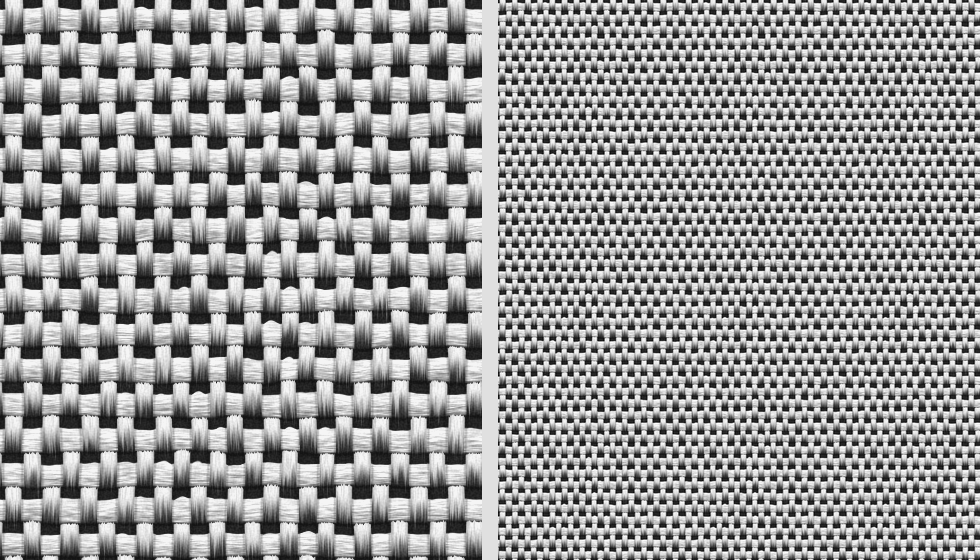
Left: one tile. Right: repeated 3 by 3.
This texture is drawn by a WebGL 1 fragment shader. Its source:

```glsl
precision highp float;
// Plain weave of flat fibrous straps: 26 upright straps cross 16 level ones.
// Each upright float is lit at its head and fades to black at its tail; wrapped
// gradient noise, stretched along each strap, adds fibres, wobble and wear.
uniform vec2 u_resolution;

const vec2 STRAPS = vec2(26.0, 16.0);  // straps across and down, both even
const float COLUMN_SHIFT = 0.19;       // offset of the first column, in cells
const float COLUMN_DRIFT = 0.13;       // slow uneven spacing of columns
const float BAND_TOP = 0.25;           // level strap, measured down its cell
const float BAND_BOTTOM = 0.92;
const float HEAD = -0.09;              // where an upright float emerges
const float HALF_WIDTH = 0.455;        // of an upright strap
const float FRAY = 0.75;               // how unevenly fibres fade
const float LIGHT = 0.94;
const float DARK = 0.14;
const float GAP = 0.11;
const float TAU = 6.2831853;

float hash(vec2 p) {
  vec3 a = fract(vec3(p.xyx) * vec3(0.1031, 0.1030, 0.0973));
  a += dot(a, a.yzx + 33.33);
  return fract((a.x + a.y) * a.z);
}

float slope(vec2 cell, vec2 offset, vec2 period) {
  float angle = TAU * hash(mod(cell, period) + 0.5);
  return dot(vec2(cos(angle), sin(angle)), offset);
}

// Gradient noise that wraps after a whole period, about -0.7 to 0.7
float noise(vec2 p, vec2 period) {
  vec2 i = floor(p);
  vec2 f = p - i;
  vec2 u = f * f * f * (f * (f * 6.0 - 15.0) + 10.0);
  vec2 e = vec2(1.0, 0.0);
  float low = mix(slope(i, f, period), slope(i + e, f - e, period), u.x);
  float high = mix(slope(i + e.yx, f - e.yx, period),
                   slope(i + 1.0, f - 1.0, period), u.x);
  return mix(low, high, u.y);
}

// Noise in weave cells, with a whole number of features per cell
float fibres(vec2 p, vec2 density) {
  return noise(p * density, STRAPS * density);
}

float cover(float d, float soft) {
  return smoothstep(-soft, soft, d);
}

void main() {
  vec2 uv = gl_FragCoord.xy / u_resolution;
  vec2 soft = 0.6 * STRAPS / u_resolution + 0.012;

  // Weave coordinates: x to the right, y downwards, gently warped
  vec2 p = vec2(uv.x, 1.0 - uv.y) * STRAPS;
  p.x -= COLUMN_SHIFT + COLUMN_DRIFT * sin(TAU * uv.x);
  p.x += 0.16 * noise(uv * vec2(13.0, 8.0), vec2(13.0, 8.0));
  p.y += 0.11 * noise(uv * vec2(11.0, 16.0) + 0.37, vec2(11.0, 16.0));
  vec2 cell = floor(p);
  vec2 f = p - cell;

  // Position along the upright float that shows in this cell
  float under = mod(cell.x + cell.y, 2.0);
  float turn = under * (f.y < 0.5 ? -1.0 : 1.0);
  float along = f.y - turn;
  vec2 id = mod(cell + vec2(0.0, turn), STRAPS);
  float chance = hash(id + 7.3);
  float column = hash(vec2(id.x, 91.0));
  float side = abs(f.x - 0.5 - 0.05 * (column - 0.5));
  float halfWidth = HALF_WIDTH + 0.05 * (chance - 0.5);

  // Worn patches lift the upper edge of the level straps
  float worn = 0.5 - 0.5 * cos(TAU * uv.x);
  float top = BAND_TOP - 0.3 * worn * max(fibres(p, vec2(1.0)) - 0.1, 0.0);
  top += 0.03 * fibres(p, vec2(2.0, 1.0));

  // Level straps: fine streaks, soft shade towards the lower edge
  float h = (f.y - top) / (BAND_BOTTOM - top);
  float grain = fibres(p, vec2(1.0, 16.0)) + 0.7 * fibres(p, vec2(2.0, 29.0));
  float level = LIGHT - 0.2 * smoothstep(0.15, 0.95, h);
  level += (0.12 + 0.2 * smoothstep(0.0, 0.5, h)) * grain;
  level += 0.12 * fibres(p, vec2(1.0, 2.0));
  level *= 1.0 - 0.75 * smoothstep(0.86, 1.02, h);
  level *= 1.0 - 0.25 * smoothstep(0.36, 0.52, abs(f.x - 0.5));
  float band = cover(f.y - top, soft.y) * cover(BAND_BOTTOM - f.y, soft.y);
  float tone = mix(GAP, level, band);

  // Upright straps: each fibre darkens at its own place along the float
  float strand = fibres(p, vec2(8.0, 1.0)) + 0.6 * fibres(p, vec2(17.0, 2.0));
  strand += 0.5 * fibres(p, vec2(3.0, 1.0));
  float fade = along + FRAY * 0.5 * strand + 0.22 * (chance - 0.5);
  float upright = mix(LIGHT, DARK, smoothstep(0.14, 1.02, fade));
  upright += 0.16 * strand * smoothstep(1.3, 0.3, along);
  upright *= 1.0 - 0.2 * smoothstep(0.5, 1.0, side / halfWidth);
  float crease = (along - 0.95) / 0.055;
  upright *= 1.0 - 0.45 * exp(-crease * crease);

  // Rounded, frayed head; the tail slips under the next level strap
  float head = HEAD + 0.07 * strand + 0.9 * pow(side, 4.0);
  float strap = cover(halfWidth - side, soft.x);
  strap *= cover(along - head, soft.y) * cover(1.0 + top - along, soft.y);
  tone = mix(tone, upright, strap);

  // Fine grit over everything
  tone += 0.07 * fibres(p, vec2(9.0, 17.0));
  gl_FragColor = vec4(vec3(clamp(tone, 0.08, 0.96)), 1.0);
}
```
